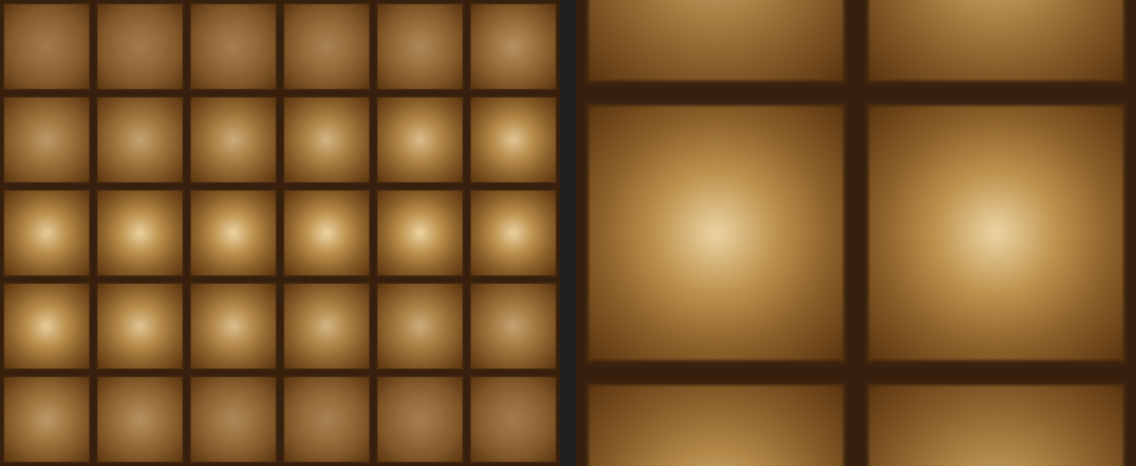
Left, the full canvas; right, a detail of the centre.
Give the GLSL for this pattern, as a Shadertoy shader.

```glsl
const vec2 GRID = vec2(6.0, 5.0);
const float TAU = 6.2831853;
const float HALF_TILE = 0.455;
const float EDGE_SOFTNESS = 0.011;

const vec3 GROUT_DARK = vec3(0.212, 0.122, 0.052);
const vec3 GROUT_LIGHT = vec3(0.245, 0.145, 0.060);
const vec3 RIM = vec3(0.36, 0.21, 0.06);

float ramp(float from, float to, float x) {
    return clamp((x - from) / (to - from), 0.0, 1.0);
}

// Signed distance to a centred square.
float squareDistance(vec2 p, float halfSize) {
    vec2 d = abs(p) - halfSize;
    return length(max(d, 0.0)) + min(max(d.x, d.y), 0.0);
}

// Brightness wave in reading order, from the top left cell; it closes on itself.
float cellGlow(vec2 cell, vec2 grid) {
    float order = (grid.y - 1.0 - cell.y) * grid.x + cell.x;
    return 0.5 - 0.5 * cos(TAU * order / (grid.x * grid.y));
}

// Radial gradient: core, halo, body, then the dark rim in the corners.
vec3 lampColor(float radius, float glow) {
    vec3 core = mix(vec3(0.63, 0.47, 0.29), vec3(0.91, 0.81, 0.61), glow);
    vec3 halo = mix(vec3(0.58, 0.42, 0.23), vec3(0.74, 0.57, 0.30), glow);
    vec3 body = mix(vec3(0.50, 0.34, 0.16), vec3(0.54, 0.37, 0.16), glow);
    vec3 color = mix(core, halo, ramp(0.02, 0.22, radius));
    color = mix(color, body, ramp(0.22, 0.42, radius));
    return mix(color, RIM, ramp(0.42, 0.64, radius));
}

void mainImage(out vec4 fragColor, in vec2 fragCoord) {
    vec2 p = fragCoord / iResolution.xy * GRID;
    vec2 cell = mod(floor(p), GRID);
    vec2 local = fract(p) - 0.5;

    // Grout, a little darker along its middle
    float d = squareDistance(local, HALF_TILE);
    vec3 grout = mix(GROUT_LIGHT, GROUT_DARK, ramp(0.0, 0.03, d));

    // Glowing square with a soft border
    vec3 lamp = lampColor(length(local), cellGlow(cell, GRID));
    float pixel = GRID.y / iResolution.y;
    float soft = max(EDGE_SOFTNESS, pixel);
    float coverage = 1.0 - smoothstep(-soft, soft, d);

    fragColor = vec4(mix(grout, lamp, coverage), 1.0);
}
```
